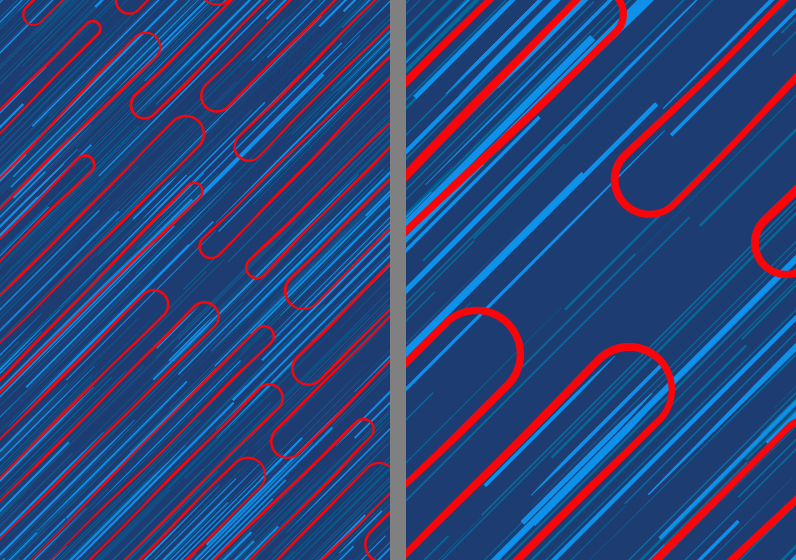
Left: the whole. Right: its middle third, enlarged.
Give the GLSL for this pattern, as a Shadertoy shader.

```glsl
// Diagonal field of red hairpin loops over broken blue streaks on navy.
// The plane is turned 45 degrees: x runs along the strokes, y across them.
// Loops sit in jittered lanes; streaks are hashed segments in narrow rows.

#define LANE_STEP 0.086
#define LOOP_RADIUS_MIN 0.013
#define LOOP_RADIUS_MAX 0.034
#define LOOP_HALF_WIDTH 0.0022
#define STREAK_HALF_WIDTH 0.0016
#define HATCH_HALF_WIDTH 0.0006
#define STREAK_DENSITY 0.30
#define HATCH_DENSITY 0.42

const vec3 NAVY = vec3(0.115, 0.235, 0.445);
const vec3 TEAL = vec3(0.02, 0.41, 0.61);
const vec3 AZURE = vec3(0.05, 0.57, 0.92);
const vec3 RED = vec3(0.98, 0.02, 0.04);

float hash(vec2 p) {
    vec3 q = fract(vec3(p.xyx) * 0.1031);
    q += dot(q, q.yzx + 33.33);
    return fract((q.x + q.y) * q.z);
}

vec2 gradient(vec2 cell) {
    float angle = 6.2832 * hash(cell + 57.0);
    return vec2(cos(angle), sin(angle));
}

// Gradient noise, about -1 to 1
float noise(vec2 p) {
    vec2 i = floor(p), f = fract(p);
    vec2 w = f * f * f * (f * (f * 6.0 - 15.0) + 10.0);
    vec2 e = vec2(1.0, 0.0);
    float low = mix(dot(gradient(i), f), dot(gradient(i + e), f - e), w.x);
    float high = mix(dot(gradient(i + e.yx), f - e.yx), dot(gradient(i + 1.0), f - 1.0), w.x);
    return 1.5 * mix(low, high, w.y);
}

// Pixel coverage of a line at signed distance d, also for hairlines
float stroke(float d, float halfWidth) {
    float pixel = 1.0 / iResolution.y;
    float a = max(d - 0.5 * pixel, -halfWidth);
    float b = min(d + 0.5 * pixel, halfWidth);
    return clamp((b - a) / pixel, 0.0, 1.0);
}

// Rows of straight segments, gathered in clusters, tapering at one end
float streaks(vec2 p, float rowStep, float segment, float halfWidth, float density, float seed) {
    float row = floor(p.y / rowStep);
    float breakShift = 1.2 * noise(vec2(row * rowStep * 9.0, seed)) + 0.16 * hash(vec2(row, seed));
    float along = p.x / segment + breakShift + seed;
    vec2 id = vec2(row + 200.0, floor(along) + 17.0 * seed);
    float t = fract(along);

    vec2 middle = vec2((floor(along) + 0.5 - breakShift) * segment, row * rowStep);
    float cluster = density + 0.75 * noise(middle * vec2(2.0, 8.0) + 3.7 * seed);
    float present = step(hash(id), cluster);

    float jitter = (hash(id + 31.0) - 0.5) * 0.6;
    float d = p.y - (row + 0.5 + jitter) * rowStep;
    float tail = hash(id + 73.0) < 0.5 ? t : 1.0 - t;
    float width = halfWidth * (0.55 + 0.8 * hash(id + 11.0)) * smoothstep(-0.15, 0.35, tail);
    float pixel = 1.0 / (iResolution.y * segment);
    float ends = smoothstep(0.0, pixel, t) * smoothstep(0.0, pixel, 1.0 - t);
    return present * ends * stroke(d, width);
}

// One hairpin: rounded cap at x = 0, open toward negative x
float hairpin(vec2 q, vec2 id) {
    float r = mix(LOOP_RADIUS_MIN, LOOP_RADIUS_MAX, hash(id + 5.0));
    float back = max(-q.x, 0.0);
    float side = q.y < 0.0 ? 0.0 : 9.0;
    float calm = smoothstep(0.0, 0.12, back);
    float spread = (hash(id + 23.0) - 0.5) * 0.035 * back;
    float wobble = 0.003 * calm * noise(vec2(q.x * 5.0, id.x * 3.3 + side));
    float d = length(vec2(max(q.x + r, 0.0), q.y)) - r - spread - wobble;

    float thin = mix(1.0, 0.45, hash(id + 41.0) * smoothstep(0.1, 0.7, back));
    float swell = 1.0 + 0.4 * noise(vec2(q.x * 6.0, q.y * 14.0 + id.x * 5.1));
    return stroke(d, LOOP_HALF_WIDTH * thin * swell);
}

// Each lane holds two hairpins whose caps face each other across a gap
float loops(vec2 p) {
    float cover = 0.0;
    float nearest = floor(p.y / LANE_STEP);
    for (float k = -1.0; k <= 1.0; k++) {
        float lane = nearest + k;
        vec2 id = vec2(lane + 60.0, 3.0);
        float center = (lane + 0.5 + 0.22 * (hash(id) - 0.5)) * LANE_STEP;
        float split = 0.66 + 0.32 * (hash(id + 7.0) - 0.5) + 0.26 * (center - 0.1);
        float gap = 0.01 + 0.05 * hash(id + 13.0);
        float drift = 0.03 * (hash(id + 19.0) - 0.5);
        vec2 q = vec2(p.x - split, p.y - center);
        cover = max(cover, hairpin(vec2(q.x + gap, q.y), id));
        cover = max(cover, hairpin(vec2(gap - q.x, q.y - drift), id + 100.0));
    }
    return cover;
}

void mainImage(out vec4 fragColor, in vec2 fragCoord) {
    vec2 uv = fragCoord / iResolution.y;
    vec2 p = vec2(uv.x + uv.y, uv.y - uv.x) * 0.70711;

    // Fine hatching, then bright streaks, then small dense brush patches
    float hatch = streaks(p, 0.0055, 0.37, HATCH_HALF_WIDTH, HATCH_DENSITY, 1.0);
    hatch = max(hatch, streaks(p, 0.0083, 0.60, HATCH_HALF_WIDTH, HATCH_DENSITY, 2.0));
    float bright = streaks(p, 0.0125, 0.52, STREAK_HALF_WIDTH, STREAK_DENSITY, 3.0);
    bright = max(bright, streaks(p, 0.0190, 0.38, STREAK_HALF_WIDTH, STREAK_DENSITY, 4.0));
    bright = max(bright, streaks(p, 0.0045, 0.11, STREAK_HALF_WIDTH, -0.38, 5.0));

    vec3 color = mix(NAVY, TEAL, hatch);
    color = mix(color, AZURE, bright);
    color = mix(color, RED, loops(p));
    fragColor = vec4(color, 1.0);
}
```
